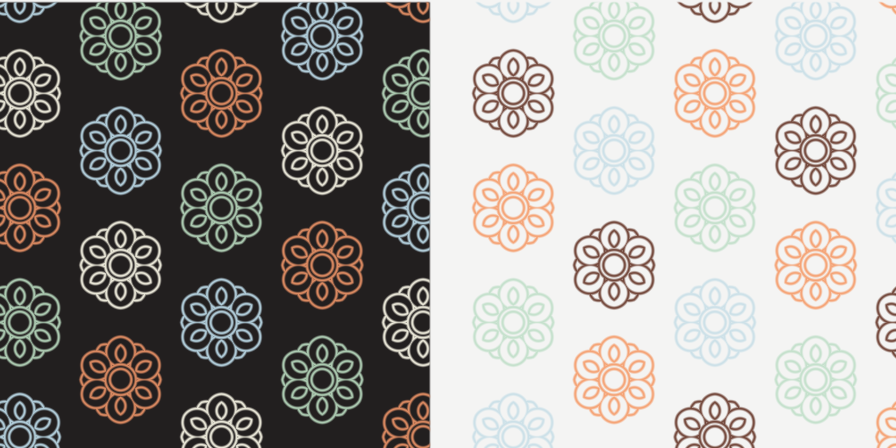
Write a Shadertoy shader that draws this pattern.

```glsl
const vec3 DARK_GROUND = vec3(0.135, 0.120, 0.122);
const vec3 LIGHT_GROUND = vec3(0.957, 0.958, 0.954);
const vec3 DARK_TINTS[4] = vec3[4](
    vec3(0.92, 0.91, 0.85), vec3(0.86, 0.54, 0.38),
    vec3(0.68, 0.80, 0.70), vec3(0.70, 0.81, 0.86));
const vec3 LIGHT_TINTS[4] = vec3[4](
    vec3(0.45, 0.28, 0.23), vec3(0.96, 0.64, 0.46),
    vec3(0.77, 0.88, 0.80), vec3(0.80, 0.88, 0.91));

// Lengths below are in canvas heights
const vec2 SPACING = vec2(0.225, 0.2557);
const vec2 DARK_START = vec2(0.0443, 0.7917);
const vec2 LIGHT_START = vec2(1.1458, 0.7917);
const float DARK_END = 0.9596;
const float LIGHT_BEGIN = 1.04;
const float PANEL_TOP = 0.995;
const float FLOWER_RADIUS = 0.0977;
const float LINE_HALF_WIDTH = 0.0029;
const float MIN_SOFTNESS = 0.003;

// Petal sizes: centre distance, half length, half width, in flower radii
const vec3 FRONT_PETAL = vec3(0.635, 0.345, 0.33);
const vec3 BACK_PETAL = vec3(0.62, 0.29, 0.25);
const vec3 INNER_LEAF = vec3(0.60, 0.19, 0.11);
const float OUTER_RING = 0.35;
const float INNER_RING = 0.245;
const float PETAL_ANGLE = 1.04719755;

// Rotates p into one sector whose axis points along +y
vec2 foldSector(vec2 p, float turn) {
    float a = atan(p.x, p.y) - turn;
    a -= PETAL_ANGLE * round(a / PETAL_ANGLE);
    return length(p) * vec2(sin(a), cos(a));
}

// Signed distance to a pointed petal along +y
float petal(vec2 p, vec3 size) {
    p = abs(p - vec2(0.0, size.x));
    float h = size.y, w = size.z;
    float d = 0.5 * (h * h - w * w) / w;
    return (p.y - h) * d > p.x * h
        ? length(p - vec2(0.0, h))
        : length(p + vec2(d, 0.0)) - d - w;
}

// Distance to the nearest line of the flower, in flower radii
float flowerLines(vec2 p) {
    float r = length(p);
    vec2 front = foldSector(p, 0.0);
    vec2 back = foldSector(p, 0.5 * PETAL_ANGLE);

    float frontEdge = petal(front, FRONT_PETAL);
    float backLine = max(abs(petal(back, BACK_PETAL)), -frontEdge);
    float leafLine = abs(petal(front, INNER_LEAF));
    float petals = min(min(abs(frontEdge), backLine), leafLine);
    petals = max(petals, OUTER_RING - r);

    float rings = min(abs(r - OUTER_RING), abs(r - INNER_RING));
    return min(petals, rings);
}

void mainImage(out vec4 fragColor, in vec2 fragCoord) {
    vec2 p = fragCoord / iResolution.y;
    float soft = max(0.8 / iResolution.y, MIN_SOFTNESS);
    bool onDark = p.x < 0.5 * (DARK_END + LIGHT_BEGIN);

    // Panels
    float top = smoothstep(-soft, soft, PANEL_TOP - p.y);
    float darkPanel = top * smoothstep(-soft, soft, DARK_END - p.x);
    float lightPanel = top * smoothstep(-soft, soft, p.x - LIGHT_BEGIN);
    vec3 color = mix(LIGHT_GROUND, DARK_GROUND, darkPanel);

    // Staggered grid, with rows counted downward
    vec2 start = onDark ? DARK_START : LIGHT_START;
    float u = (p.x - start.x) / SPACING.x;
    float column = round(u);
    float odd = mod(column, 2.0);
    float v = (start.y - p.y) / SPACING.y + 0.5 * odd;
    float row = round(v);
    vec2 local = vec2(u - column, row - v) * SPACING;

    // Tints cycle down each column and step across
    int tint = int(mod(floor(0.5 * column) + row + 2.0 * odd, 4.0));
    vec3 lineColor = onDark ? DARK_TINTS[tint] : LIGHT_TINTS[tint];

    // Flower outline
    float dist = flowerLines(local / FLOWER_RADIUS) * FLOWER_RADIUS;
    float line = 1.0 - smoothstep(-soft, soft, dist - LINE_HALF_WIDTH);
    color = mix(color, lineColor, line * (onDark ? darkPanel : lightPanel));

    fragColor = vec4(color, 1.0);
}
```
